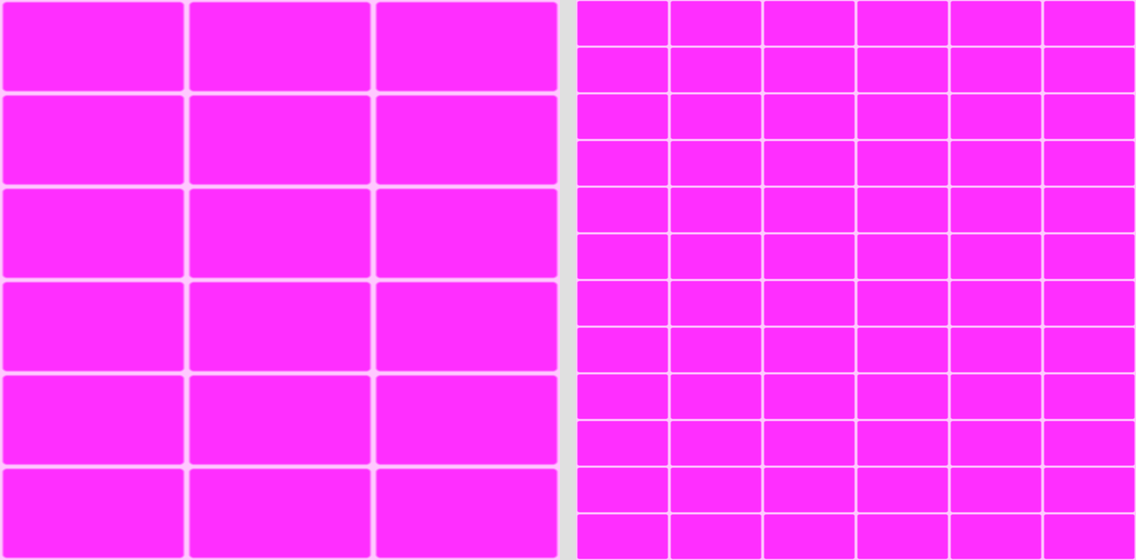
Left, the tile; right, the same tile 2 across and 2 down.
Give the GLSL for this pattern, as a three.js fragment shader.

```glsl
// Flat magenta tiles in a straight stack, parted by soft pale pink joints.
// Each cell measures the distance to its rounded border, and a smooth ramp
// over that distance blends joint into tile. Joints straddle the canvas edges.

#define GRID vec2(3.0, 6.0)               // tiles across and up
#define TILE_COLOR vec3(1.0, 0.18, 1.0)
#define JOINT_COLOR vec3(1.0, 0.79, 1.0)
#define JOINT_CORE 0.0012                 // half width of the solid joint
#define JOINT_FADE 0.0064                 // where the joint's glow ends
#define CORNER_RADIUS 0.010
#define UPRIGHT_STRETCH 1.33              // upright joints are wider than level ones

varying vec2 vUv;

// Distance inward from the cell border, rounded off at the corners.
// It levels out at the radius, so the tile's interior stays flat.
float insetDistance(vec2 edgeDistance, float radius) {
  return radius - length(max(radius - edgeDistance, 0.0));
}

void main() {
  // Distance to the nearest border on each axis, in canvas units
  vec2 cell = fract(vUv * GRID);
  vec2 edgeDistance = min(cell, 1.0 - cell) / GRID;
  edgeDistance.x /= UPRIGHT_STRETCH;

  // Soft joint over flat tile
  float inset = insetDistance(edgeDistance, CORNER_RADIUS);
  float joint = 1.0 - smoothstep(JOINT_CORE, JOINT_FADE, inset);
  gl_FragColor = vec4(mix(TILE_COLOR, JOINT_COLOR, joint), 1.0);
}
```
